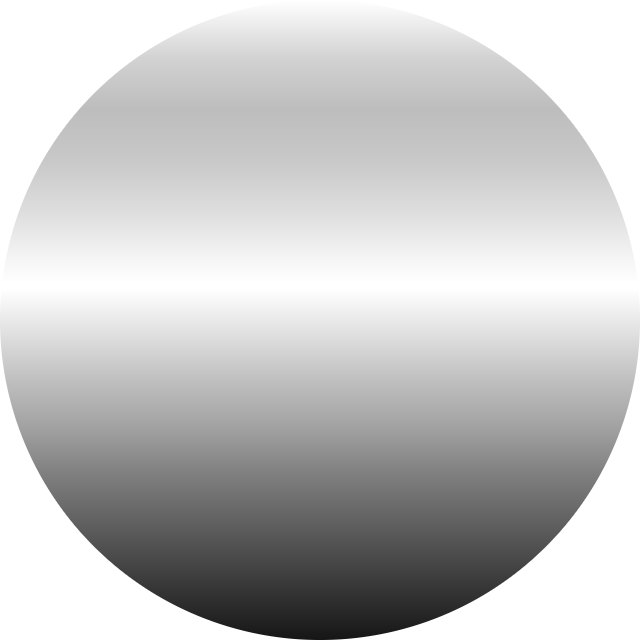
Give the GLSL for this background, as a Shadertoy shader.

```glsl
// A polished metal disc on white, filling the canvas from edge to edge.
// A vertical ramp of grey stops gives the sheen: a soft grey band above,
// a bright horizon near the middle and a long fall to black below.

const int STOP_COUNT = 14;
const vec3 PAPER = vec3(1.0);

// Each stop holds the depth below the top edge and the grey level there.
const vec2 METAL_STOPS[STOP_COUNT] = vec2[STOP_COUNT](
    vec2(0.000, 1.000), vec2(0.090, 0.825), vec2(0.170, 0.740),
    vec2(0.250, 0.785), vec2(0.333, 0.870), vec2(0.400, 0.955),
    vec2(0.443, 1.000), vec2(0.450, 1.000), vec2(0.500, 0.915),
    vec2(0.600, 0.740), vec2(0.667, 0.635), vec2(0.740, 0.500),
    vec2(0.840, 0.340), vec2(1.000, 0.085));

// Grey level of the metal, blended between neighbouring stops.
float metalSheen(float depth) {
    float grey = METAL_STOPS[0].y;
    for (int i = 1; i < STOP_COUNT; i++) {
        vec2 above = METAL_STOPS[i - 1];
        vec2 below = METAL_STOPS[i];
        float blend = clamp((depth - above.x) / (below.x - above.x), 0.0, 1.0);
        grey = mix(grey, below.y, blend);
    }
    return grey;
}

// Signed distance to a circle, negative inside.
float circleDistance(vec2 point, vec2 center, float radius) {
    return length(point - center) - radius;
}

// Coverage of a shape, softened over one pixel.
float coverage(float dist, float pixel) {
    return clamp(0.5 - dist / pixel, 0.0, 1.0);
}

void mainImage(out vec4 fragColor, in vec2 fragCoord) {
    float side = min(iResolution.x, iResolution.y);
    vec2 point = (fragCoord - 0.5 * iResolution.xy) / side + 0.5;

    vec3 metal = vec3(metalSheen(1.0 - point.y));
    float disc = circleDistance(point, vec2(0.5), 0.5);

    fragColor = vec4(mix(PAPER, metal, coverage(disc, 1.0 / side)), 1.0);
}
```
